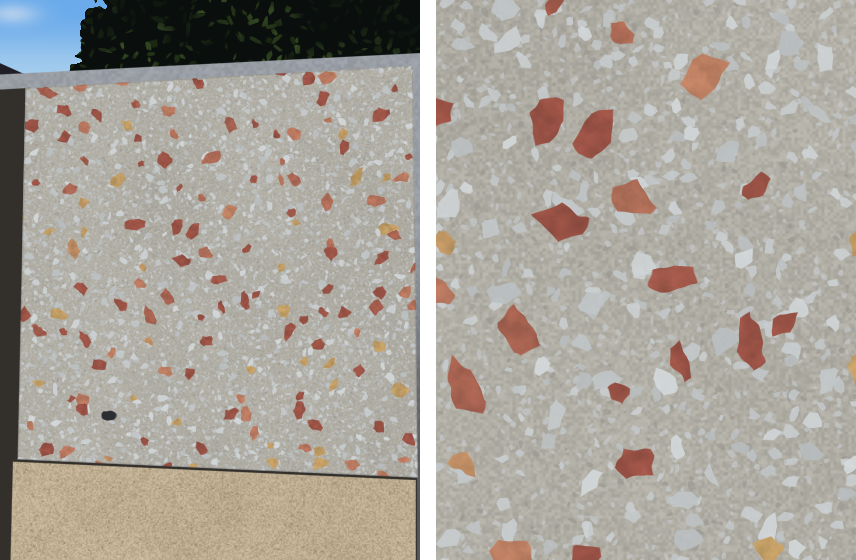
Left, the full canvas; right, a detail of the centre.
Reproduce this texture procedurally as a WebGL 2 fragment shader.

```glsl
#version 300 es
precision highp float;
uniform vec2 u_resolution;
out vec4 fragColor;

const float TAU = 6.2831853;
const vec3 CEMENT = vec3(0.69, 0.68, 0.645);
const vec3 PEBBLE = vec3(0.775, 0.795, 0.805);
const vec3 BRICK = vec3(0.60, 0.32, 0.27);
const vec3 SALMON = vec3(0.73, 0.48, 0.38);
const vec3 OCHRE = vec3(0.75, 0.61, 0.39);
const vec3 SAND = vec3(0.74, 0.675, 0.565);
const vec3 LEDGE = vec3(0.60, 0.62, 0.65);
const vec3 GAP = vec3(0.20, 0.19, 0.17);
const vec3 SHADE = vec3(0.04, 0.06, 0.05);
const vec3 LEAF = vec3(0.17, 0.24, 0.11);
const vec3 SKY_HIGH = vec3(0.42, 0.67, 0.92);
const vec3 SKY_LOW = vec3(0.64, 0.80, 0.93);

vec3 hash3(vec2 p) {
    vec3 q = fract(p.xyx * vec3(0.1031, 0.1030, 0.0973));
    q += dot(q, q.yxz + 33.33);
    return fract((q.xxy + q.yzz) * q.zyx);
}

float noise(vec2 p) {
    vec2 i = floor(p), f = fract(p);
    f = f * f * (3.0 - 2.0 * f);
    return mix(mix(hash3(i).x, hash3(i + vec2(1, 0)).x, f.x),
               mix(hash3(i + vec2(0, 1)).x, hash3(i + 1.0).x, f.x), f.y);
}

float fbm(vec2 p) {
    float sum = 0.0, amp = 0.5;
    for (int i = 0; i < 4; i++) {
        sum += amp * noise(p);
        p = p * 2.03 + 7.1;
        amp *= 0.5;
    }
    return sum;
}

// Convex stone with six uneven sides
float stone(vec2 q, vec2 seed, float radius) {
    float d = -1.0;
    for (int i = 0; i < 6; i++) {
        vec3 h = hash3(seed + float(i) * 17.3);
        float a = TAU * (float(i) + 0.7 * h.x) / 6.0;
        d = max(d, dot(q, vec2(cos(a), sin(a))) - radius * (0.65 + 0.55 * h.y));
    }
    return d;
}

// Jittered stones: x is the signed distance, y a random id
vec2 scatter(vec2 p, float cell, float density, float radius, float stretch) {
    vec2 q = p / cell, base = floor(q), best = vec2(1.0, 0.0);
    for (int j = -1; j <= 1; j++)
    for (int i = -1; i <= 1; i++) {
        vec2 id = base + vec2(i, j) + 40.0;
        vec3 place = hash3(id), kind = hash3(id + 91.7);
        if (kind.x > density) continue;
        vec2 r = q + 40.0 - id - 0.5 - 0.85 * (place.xy - 0.5);
        float a = TAU * place.z, k = mix(1.0, stretch, kind.z);
        r = mat2(cos(a), -sin(a), sin(a), cos(a)) * r * vec2(1.0 / k, k);
        float d = stone(r, id, radius * mix(0.55, 1.3, kind.y));
        if (d < best.x) best = vec2(d, fract(kind.z * 13.7 + place.x));
    }
    return vec2(best.x * cell, best.y);
}

float cover(float d) {
    float w = 0.8 / u_resolution.x;
    return 1.0 - smoothstep(-w, w, d);
}

vec3 terrazzo(vec2 p) {
    vec2 w = p + 0.004 * (vec2(noise(p * 110.0), noise(p * 110.0 + 50.0)) - 0.5);
    vec3 c = CEMENT + 0.06 * (fbm(p * 5.0) - 0.47) + 0.09 * (noise(p * 420.0) - 0.5);
    // Pale aggregate, from grit to pebbles
    vec2 grit = scatter(w, 0.009, 0.45, 0.24, 1.3);
    c = mix(c, mix(vec3(0.60, 0.59, 0.57), PEBBLE, step(0.25, grit.y)), 0.65 * cover(grit.x));
    vec2 small = scatter(w + 3.1, 0.018, 0.55, 0.24, 1.4);
    c = mix(c, PEBBLE + 0.09 * (small.y - 0.6), 0.85 * cover(small.x));
    vec2 big = scatter(w + 5.7, 0.032, 0.58, 0.23, 1.4);
    c = mix(c, PEBBLE + 0.12 * (big.y - 0.5), 0.9 * cover(big.x));
    // Coloured chips with mottled faces
    vec2 chip = scatter(w + 1.3, 0.062, 0.55, 0.225, 1.35);
    vec3 tint = mix(BRICK, SALMON, smoothstep(0.35, 0.75, chip.y));
    tint = mix(tint, OCHRE, smoothstep(0.78, 0.86, chip.y));
    tint *= 0.86 + 0.30 * fbm(p * 90.0 + chip.y * 20.0);
    c = mix(c, tint, cover(chip.x));
    // Lone dark pebble
    float pebble = length((w - vec2(0.26, 0.344)) * vec2(0.65, 1.0)) - 0.0115;
    return mix(c, vec3(0.17, 0.18, 0.20), cover(pebble));
}

vec3 speckledTile(vec2 p) {
    vec3 c = vec3(0.69, 0.69, 0.70) + 0.12 * (noise(p * 260.0) - 0.5);
    vec2 chip = scatter(p, 0.018, 0.6, 0.23, 1.5);
    vec3 tint = mix(vec3(0.24, 0.27, 0.27), vec3(0.57, 0.46, 0.47), step(0.55, chip.y));
    return mix(c, tint, 0.9 * cover(chip.x));
}

vec3 sandTile(vec2 p) {
    vec3 c = SAND + 0.07 * (fbm(p * 9.0) - 0.47) + 0.12 * (noise(p * 300.0) - 0.5);
    vec2 grit = scatter(p, 0.011, 0.5, 0.20, 1.5);
    vec3 tint = mix(vec3(0.60, 0.49, 0.40), vec3(0.80, 0.76, 0.68), step(0.45, grit.y));
    return mix(c, tint, 0.6 * cover(grit.x));
}

vec3 backdrop(vec2 p) {
    vec3 c = mix(SKY_LOW, SKY_HIGH, smoothstep(1.15, 1.31, p.y));
    float cloud = exp(-dot((p - vec2(0.03, 1.30)) * vec2(16, 40), (p - vec2(0.03, 1.30)) * vec2(16, 40)));
    c = mix(c, vec3(0.80, 0.86, 0.93), 0.7 * cloud);
    c = mix(c, vec3(0.13, 0.12, 0.15), cover(p.y + 0.45 * p.x - 1.183));
    // Foliage, ragged against the sky
    float edge = 0.15 + 0.42 * (p.y - 1.2) - p.x;
    float tree = edge + 0.12 * (fbm(p * 28.0) - 0.30) + 0.05 * (noise(p * 75.0) - 0.5);
    vec2 leaf = scatter(p, 0.026, 0.8, 0.30, 1.8);
    float light = smoothstep(0.38, 0.65, fbm(p * 9.0 + 4.0));
    light = max(light, 0.8 * smoothstep(0.32, 0.14, p.x));
    vec3 green = mix(SHADE, LEAF * (0.6 + 0.8 * leaf.y), cover(leaf.x) * (0.15 + 0.85 * light));
    return mix(c, green, cover(tree));
}

void main() {
    vec2 p = gl_FragCoord.xy / u_resolution.x;
    float top = p.y - 1.120 - 0.058 * p.x;
    float left = 0.0368 + 0.0215 * p.y - p.x;
    float right = p.x - 0.9974 + 0.0122 * p.y;
    float bottom = 0.2415 - 0.0457 * p.x - p.y;

    // Ledge and its side behind the slabs
    vec3 c = backdrop(p);
    vec3 ledge = LEDGE + 0.07 * (noise(p * 130.0) - 0.5);
    ledge *= mix(0.55, 1.0, smoothstep(0.1, 0.9, p.y));
    c = mix(c, ledge, cover(p.y - 1.156 - 0.051 * p.x));

    // Neighbouring tiles and the joints between them
    c = mix(c, GAP, cover(max(top, p.x - 0.07)));
    float joint = abs(p.y - 0.257) - 0.003;
    float side = max(max(top, -left - 0.004), -joint);
    side = max(side, min(left + 0.003, 0.265 - p.y) + step(0.265, p.y) * smoothstep(0.9, 0.4, p.y) * 0.003);
    side = max(side, p.y < 0.254 ? p.x - 0.024 : left + 0.003 * smoothstep(0.9, 0.5, p.y));
    c = mix(c, speckledTile(p), cover(side));
    c = mix(c, GAP, cover(max(max(-bottom, 0.026 - p.x), p.x - 0.993)));
    float lower = max(0.006 - bottom, max(0.025 + 0.025 * p.y - p.x, p.x - 0.990));
    c = mix(c, sandTile(p), cover(lower));

    // Main slab with a fine shadow at its rim
    float slab = max(max(top, bottom), max(left, right));
    c = mix(c, terrazzo(p) * (1.0 - 0.12 * smoothstep(-0.005, 0.0, slab)), cover(slab));
    fragColor = vec4(c, 1.0);
}
```
